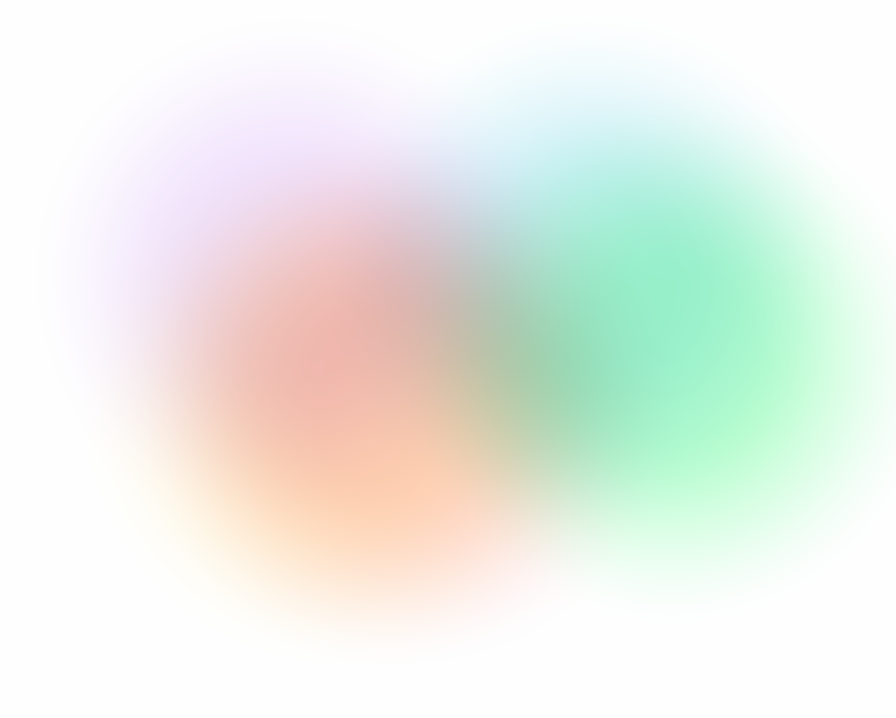
Reproduce this background procedurally as a Shadertoy shader.

```glsl
// Five soft pastel discs overlapping on white paper like translucent inks.
// Each disc is a distance function with a wide blurred rim, and the inks
// combine by multiplication, so overlaps turn peach, olive and mint.

const vec3 PAPER    = vec3(0.998);
const vec3 LAVENDER = vec3(0.94, 0.88, 0.99);
const vec3 YELLOW   = vec3(1.00, 0.95, 0.80);
const vec3 PINK     = vec3(1.00, 0.86, 0.86);
const vec3 CYAN     = vec3(0.80, 0.94, 0.97);
const vec3 GREEN    = vec3(0.74, 1.00, 0.82);

const float BLUR = 0.14; // half width of each blurred rim

// Coverage of a blurred disc: 1 inside, 0 outside.
float softDisc(vec2 p, vec2 center, float radius, float blur) {
    return 1.0 - smoothstep(radius - blur, radius + blur, distance(p, center));
}

// Multiply a colour by an ink, weighted by its coverage.
vec3 applyInk(vec3 base, vec3 ink, float coverage) {
    return base * mix(vec3(1.0), ink, coverage);
}

void mainImage(out vec4 fragColor, in vec2 fragCoord) {
    // Canvas height is one unit; x is measured from the middle.
    vec2 p = (fragCoord - vec2(0.5 * iResolution.x, 0.0)) / iResolution.y;

    vec3 color = PAPER;

    // Warm group on the left
    color = applyInk(color, LAVENDER, softDisc(p, vec2(-0.218, 0.617), 0.245, BLUR));
    color = applyInk(color, YELLOW,   softDisc(p, vec2(-0.145, 0.438), 0.245, BLUR));
    color = applyInk(color, PINK,     softDisc(p, vec2(-0.055, 0.445), 0.255, BLUR));

    // Cool group on the right
    color = applyInk(color, CYAN,     softDisc(p, vec2(0.197, 0.617), 0.245, BLUR));
    color = applyInk(color, GREEN,    softDisc(p, vec2(0.312, 0.500), 0.245, BLUR));

    fragColor = vec4(color, 1.0);
}
```
